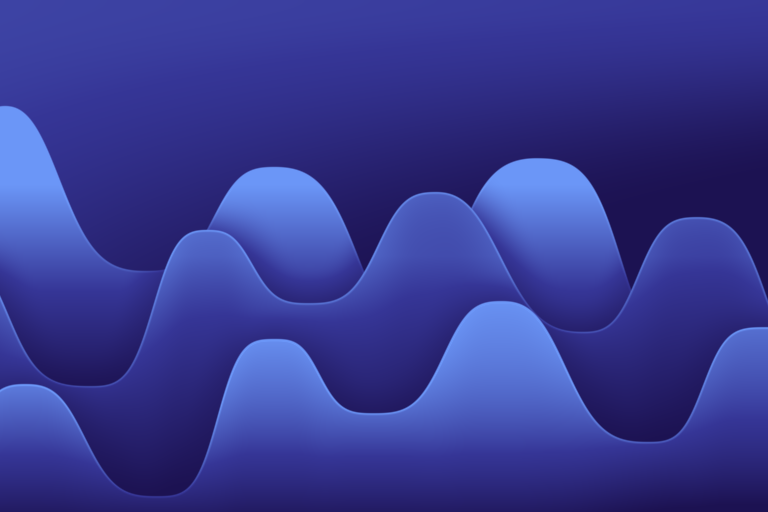
Give the GLSL for this background, as a Shadertoy shader.

```glsl
// Layered glossy blue waves under a deep indigo sky, with soft shadows and lit rims.

// Shared colour scale: 0 is deep indigo, 1 is light blue.
vec3 ramp(float tone) {
    vec3 indigo = vec3(0.11, 0.07, 0.32);
    vec3 violet = vec3(0.21, 0.21, 0.59);
    vec3 azure = vec3(0.42, 0.59, 0.97);
    tone = clamp(tone, 0.0, 1.0) * 2.0;
    return mix(mix(indigo, violet, min(tone, 1.0)), azure, max(tone - 1.0, 0.0));
}

// Height of a wave through its turns: (x, y, steepness, lean) for each.
float ridge(float x, vec4 turns[8]) {
    float height = turns[0].y;
    for (int i = 0; i < 7; i++) {
        vec4 a = turns[i], b = turns[i + 1];
        float t = clamp((x - a.x) / (b.x - a.x), 0.0, 1.0);
        float rise = exp(a.w) * pow(t, a.z);
        height = mix(height, b.y, rise / (rise + pow(1.0 - t, a.z)));
    }
    return height;
}

// Depth below the wave's edge, corrected for its slope.
float depthBelow(vec2 p, vec4 turns[8]) {
    float e = 0.002;
    float slope = (ridge(p.x + e, turns) - ridge(p.x - e, turns)) / (2.0 * e);
    return (ridge(p.x, turns) - p.y) / sqrt(1.0 + slope * slope);
}

// Soft shadow: blurred cover of the wave around the point.
float shadow(vec2 p, vec4 turns[8]) {
    float cover = 0.0;
    for (int i = -4; i <= 4; i++) {
        float offset = float(i) * 0.014;
        cover += smoothstep(-0.07, 0.07, ridge(p.x + offset, turns) - p.y);
    }
    return cover / 9.0;
}

// Lays one wave over the colour, with a thin bright rim.
vec3 layWave(vec3 under, float tone, float depth, float rimGain) {
    float pixel = 1.0 / iResolution.y;
    float rim = rimGain * (1.0 - smoothstep(0.001, 0.006, depth));
    return mix(under, ramp(tone + rim), smoothstep(-pixel, pixel, depth));
}

void mainImage(out vec4 fragColor, in vec2 fragCoord) {
    vec2 p = fragCoord / iResolution.xy * vec2(1.5, 1.0);
    float down = 1.0 - p.y;

    // Crests and troughs of the three waves
    vec4 back[8] = vec4[8](
        vec4(-0.2, 0.5, 2.0, 0.0), vec4(0.01, 0.793, 2.07, 0.7),
        vec4(0.283, 0.471, 2.4, -0.2), vec4(0.537, 0.674, 2.0, -0.75),
        vec4(0.801, 0.355, 1.9, 1.0), vec4(1.047, 0.691, 2.2, -1.0),
        vec4(1.309, 0.336, 2.0, 0.0), vec4(1.6, 0.36, 2.0, 0.0));
    vec4 middle[8] = vec4[8](
        vec4(-0.068, 0.488, 2.2, 1.1), vec4(0.176, 0.246, 2.5, -0.3),
        vec4(0.406, 0.551, 2.35, 0.4), vec4(0.602, 0.408, 2.4, -0.33),
        vec4(0.852, 0.625, 2.05, 0.32), vec4(1.137, 0.352, 2.4, 0.17),
        vec4(1.363, 0.576, 2.0, -0.95), vec4(1.572, 0.297, 2.0, 0.0));
    vec4 front[8] = vec4[8](
        vec4(-0.176, 0.023, 2.3, 0.0), vec4(0.049, 0.25, 2.3, 0.3),
        vec4(0.305, 0.031, 2.7, -0.15), vec4(0.537, 0.338, 2.5, 0.37),
        vec4(0.73, 0.193, 2.4, -0.36), vec4(0.98, 0.412, 2.2, 0.4),
        vec4(1.264, 0.137, 2.65, 0.25), vec4(1.494, 0.361, 2.2, 0.0));

    // Sky, darkest at the lower right
    float dusk = smoothstep(0.0, 0.55, down * (0.5 + p.x / 1.5));
    vec3 color = ramp(0.57 - 0.52 * dusk - 0.04 * p.x);

    // Back wave
    float depth = depthBelow(p, back);
    float tone = min(1.0, 1.0 - 2.4 * (down - 0.36));
    tone *= 1.0 - 0.7 * shadow(p, middle);
    color = layWave(color, tone, depth, 0.1);

    // Middle wave, dimmer to the right
    depth = depthBelow(p, middle);
    tone = 0.73 - 1.5 * max(down - 0.5, 0.0) - 0.15 * p.x;
    tone += 0.12 * exp(-max(depth, 0.0) / 0.06);
    tone *= 1.0 - 0.7 * shadow(p, front);
    color = layWave(color, tone, depth, 0.2);

    // Front wave, fading to the floor
    depth = depthBelow(p, front);
    tone = 0.9 - 4.9 * pow(max(down - 0.6, 0.0), 2.0);
    tone += 0.08 * exp(-max(depth, 0.0) / 0.05) - 0.17 * smoothstep(1.0, 1.4, p.x);
    color = layWave(color, tone, depth, 0.2);

    fragColor = vec4(color, 1.0);
}
```
